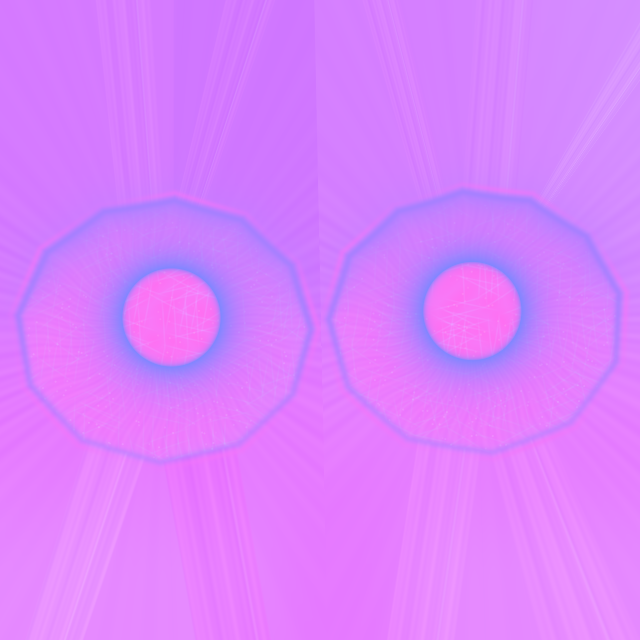
Reproduce this texture map procedurally as a WebGL 2 fragment shader.

```glsl
#version 300 es
precision highp float;
// Two soft twelve-sided discs, each with a round hole, on a violet field of beams.
// Discs come from a warped polygon distance with exponential glows; beams are
// tapered strips of layered sines; the worn surface is cellular strokes and specks.
uniform vec2 u_resolution;
out vec4 fragColor;

const float SECTOR = 0.5235988;
const vec3 BLUE = vec3(0.47, 0.53, 1.0);

float hash(vec2 c) {
    return fract(sin(dot(c, vec2(127.1, 311.7))) * 43758.55);
}

// Distance to the nearest jittered cell point.
float cellular(vec2 p) {
    vec2 cell = floor(p), f = fract(p);
    float nearest = 1.0;
    for (int j = -1; j <= 1; j++)
        for (int i = -1; i <= 1; i++) {
            vec2 o = vec2(i, j);
            vec2 c = cell + o;
            nearest = min(nearest, length(o + vec2(hash(c), hash(c + 17.0)) - f));
        }
    return nearest;
}

// Thin scratches: one short line per elongated cell, in several directions.
float scratches(vec2 p) {
    float sum = 0.0;
    for (int i = 0; i < 6; i++) {
        float k = float(i), a = k * 1.13 + 0.3;
        vec2 q = mat2(cos(a), sin(a), -sin(a), cos(a)) * p * vec2(10.0, 55.0);
        q.y += 0.3 * sin(q.x * 1.7 + k);
        float pick = hash(floor(q) + k * 9.0);
        vec2 f = fract(q);
        float stroke = smoothstep(0.13, 0.0, abs(f.y - 0.25 - 0.5 * pick));
        sum += stroke * smoothstep(0.0, 0.3, f.x) * smoothstep(1.0, 0.6, f.x) * step(0.45, pick);
    }
    return sum;
}

// Strips given by left and right x at the disc (xy) and at the canvas border (zw).
vec3 beams(vec2 p) {
    vec4 strips[9] = vec4[9](
        vec4(0.280, 0.326, 0.352, 0.430), vec4(0.182, 0.254, 0.150, 0.235),
        vec4(0.651, 0.697, 0.566, 0.625), vec4(0.723, 0.807, 0.745, 0.833),
        vec4(0.846, 0.875, 1.020, 1.090), vec4(0.130, 0.228, 0.040, 0.130),
        vec4(0.254, 0.371, 0.306, 0.423), vec4(0.650, 0.750, 0.605, 0.710),
        vec4(0.768, 0.872, 0.846, 1.000));
    float lift[9] = float[9](0.005, 0.012, 0.005, 0.008, 0.03, 0.035, -0.035, 0.02, 0.015);
    vec3 tint = vec3(0.0);
    for (int i = 0; i < 9; i++) {
        float k = float(i);
        float t = i < 5 ? (p.y - 0.7) / 0.3 : (0.29 - p.y) / 0.29;
        vec2 span = mix(strips[i].xy, strips[i].zw, t);
        float u = (p.x - span.x) / (span.y - span.x);
        float mask = smoothstep(-0.02, 0.02, u) * smoothstep(1.02, 0.98, u) * smoothstep(-0.25, 0.0, t);
        float lines = sin(u * 15.0 + k) + 0.7 * sin(u * 37.0 + k * 2.0) + 0.5 * sin(u * 71.0 + k * 3.0);
        float gleam = smoothstep(0.035, 0.0, abs(u - 0.82 + 0.07 * mod(k, 3.0)));
        tint += mask * (vec3(0.012, lift[i], 0.0) + vec3(0.009, 0.013, 0.0) * lines
            + vec3(0.015, 0.05, 0.0) * gleam);
    }
    return tint;
}

vec3 field(vec2 p, float angle, float right) {
    vec3 col = vec3(mix(0.90, 0.835, smoothstep(0.3, 0.65, p.y)), 0.478, 1.0);
    // Broad light and dark facets.
    col.g += 0.055 * smoothstep(0.65, 1.0, p.x) * smoothstep(0.3, 0.8, p.y);
    col.g += 0.06 * smoothstep(0.35, 0.08, p.y) * smoothstep(0.02, 0.2, abs(p.x - 0.53));
    col.rg -= vec2(0.02, 0.012) * smoothstep(0.270, 0.273, p.x) * (1.0 - right) * step(0.5, p.y);
    col.g += 0.02 * right * smoothstep(0.2, 0.4, p.y);
    // Fine rays, strongest towards the sides.
    float rays = sin(angle * 61.0 + 3.0 * sin(angle * 7.0)) * sin(angle * 23.0 + 1.0);
    col.rg += vec2(0.012, 0.022) * rays * (0.25 + 0.75 * smoothstep(0.5, 0.9, abs(cos(angle))));
    return col + beams(p);
}

void main() {
    vec2 p = gl_FragCoord.xy / u_resolution;
    float seam = mix(0.512, 0.491, p.y);
    float right = smoothstep(-0.001, 0.001, p.x - seam);
    bool isRight = p.x > seam;

    // Polygon with slightly uneven corners, inside an ellipse.
    vec2 q = (p - (isRight ? vec2(0.7435, 0.497) : vec2(0.2565, 0.483))) / vec2(0.229, 0.205);
    float angle = atan(q.y, q.x);
    float turn = isRight ? 0.10 + 0.12 * cos(angle) : -0.05 + 0.07 * cos(angle + 0.35);
    float local = mod(angle - turn, SECTOR) - 0.5 * SECTOR;
    float inset = (1.0 - length(q) * cos(local) / cos(0.5 * SECTOR)) * 0.21;
    vec2 fromHole = p - (isRight ? vec2(0.738, 0.514) : vec2(0.268, 0.504));
    float gap = length(fromHole) - 0.0775;
    float up = q.y / max(length(q), 0.001);

    // Field, with a violet halo and a pink fringe around the disc.
    vec3 col = field(p, angle, right);
    float outside = max(-inset, 0.0);
    col = mix(col, vec3(0.74, 0.51, 1.0), 0.5 * exp(-outside / 0.035) * smoothstep(-0.3, 0.5, up));
    float fringe = exp(-pow((inset + 0.011) / 0.005, 2.0));
    col = mix(col, vec3(0.95, 0.46, 0.98), fringe * (0.35 + 0.25 * sin(angle * 5.0 + 1.0)));

    // Worn disc surface.
    float wear = scratches(p);
    float cloud = cellular(p * 24.0 + 0.4 * sin(p.yx * 40.0));
    float specks = smoothstep(0.16, 0.04, cellular(p * 65.0)) * smoothstep(0.5, 0.2, cloud);
    float fibres = sin(angle * 83.0 + 4.0 * sin(length(q) * 9.0)) * sin(angle * 31.0 + length(q) * 8.0);
    vec3 disc = mix(vec3(0.965, 0.47, 0.99), vec3(0.89, 0.49, 1.0), smoothstep(0.1, 1.0, q.x) * 0.8);
    disc = mix(disc, vec3(0.88, 0.52, 1.0), 0.7 * exp(-max(inset, 0.0) / 0.03));
    disc += vec3(-0.012, 0.03, 0.0) * wear + vec3(-0.02, 0.025, 0.0) * (cloud - 0.45);
    disc += vec3(0.0, 0.07, 0.0) * specks + vec3(0.008, 0.014, 0.0) * fibres;
    disc = mix(disc, vec3(0.69, 0.50, 1.0), exp(-max(inset, 0.0) / 0.042) * smoothstep(-0.2, 0.8, up));
    disc = mix(disc, BLUE, 0.92 * exp(-max(gap, 0.0) / 0.034));
    col = mix(col, disc, smoothstep(-0.003, 0.003, inset));
    float edge = exp(-pow(inset / 0.006, 2.0)) * mix(0.4, 0.75, smoothstep(-0.9, 0.2, up));
    col = mix(col, vec3(0.64, 0.50, 1.0), edge);

    // Pink hole floor with a blue rim.
    vec3 core = vec3(0.985, 0.455, 0.96) + vec3(-0.015, 0.045, 0.015) * wear;
    core += vec3(-0.03, 0.05, 0.03) * (cloud - 0.4) + vec3(0.0, 0.06, 0.0) * specks;
    core = mix(core, BLUE, 0.9 * exp(-max(-gap, 0.0) / 0.0045));
    col = mix(col, core, smoothstep(0.0015, -0.0015, gap));

    fragColor = vec4(clamp(col, 0.0, 1.0), 1.0);
}
```
